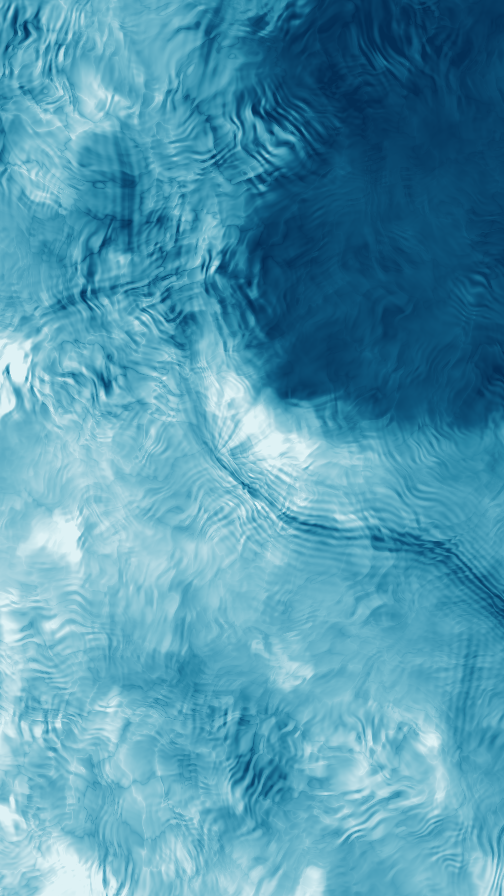
A Shadertoy shader for this texture:

```glsl
// Rippled blue water: pale shallows, a deep shadow at upper right, fine wavelets and dark folds.

float hash(vec2 p) {
    return fract(sin(dot(p, vec2(127.1, 311.7))) * 43758.5453);
}

float noise(vec2 p) {
    vec2 i = floor(p), f = fract(p);
    f = f * f * (3.0 - 2.0 * f);
    return mix(mix(hash(i), hash(i + vec2(1, 0)), f.x),
               mix(hash(i + vec2(0, 1)), hash(i + vec2(1, 1)), f.x), f.y);
}

float fbm(vec2 p) {
    float sum = 0.0, amp = 0.53;
    for (int i = 0; i < 4; i++) {
        sum += amp * noise(p);
        p = mat2(1.6, 1.2, -1.2, 1.6) * p + 7.3;
        amp *= 0.5;
    }
    return sum;
}

// Scattered wave packets, each with its own heading: xy = refraction, z = height
vec3 wavelets(vec2 p, float cells, float pitch) {
    vec2 uv = p * cells, home = floor(uv);
    vec3 sum = vec3(0.0);
    for (int y = -1; y <= 1; y++)
    for (int x = -1; x <= 1; x++) {
        vec2 id = home + vec2(x, y);
        float seed = hash(id + cells);
        vec2 r = uv - id - 0.2 - 0.6 * vec2(hash(id + 3.1), hash(id + 8.7));
        float heading = 2.2 + 2.6 * (noise(id * 0.6) - 0.5) + 2.2 * (seed - 0.5);
        vec2 dir = vec2(cos(heading), sin(heading));
        vec2 local = vec2(dot(r, dir), dot(r, vec2(-dir.y, dir.x)));
        local.x += (seed - 0.5) * 0.9 * local.y * local.y + 0.12 * (noise(r * 5.0 + seed * 30.0) - 0.5);
        float reach = exp(-dot(local * local, vec2(4.5, 5.5)));
        float strokes = noise(local * pitch * vec2(0.30, 0.065) + seed * 90.0) * 2.0 - 1.0;
        float train = sin(local.x * pitch + 7.0 * noise(local * 5.0 + seed * 50.0));
        train *= noise(local * vec2(6.0, 9.0) + seed * 70.0) * 1.4;
        float height = reach * mix(strokes * 1.2, train, 0.55 * hash(id + 5.5));
        sum += vec3(dir * height, height * (0.35 + seed));
    }
    return sum;
}

// Tapered dark crease from a to b, flanked by parallel ripples
float crease(vec2 p, vec2 a, vec2 b, float width) {
    vec2 axis = b - a;
    float h = dot(p - a, axis) / dot(axis, axis);
    float d = dot(p - a, normalize(vec2(-axis.y, axis.x)));
    float taper = smoothstep(-0.15, 0.3, h) * (1.0 - smoothstep(0.6, 1.15, h));
    return taper * (-1.6 * exp(-abs(d) / width)
                    + 0.45 * sin(d * 680.0 + h * 4.0) * exp(-abs(d) * 45.0));
}

vec3 waterColor(float tone) {
    vec3 ramp[7] = vec3[](
        vec3(0.03, 0.25, 0.40), vec3(0.06, 0.36, 0.51), vec3(0.16, 0.53, 0.65),
        vec3(0.31, 0.64, 0.74), vec3(0.47, 0.74, 0.81), vec3(0.68, 0.84, 0.88),
        vec3(0.87, 0.95, 0.96));
    tone = clamp(tone, -0.6, 6.0);
    int i = int(clamp(floor(tone), 0.0, 5.0));
    return mix(ramp[i], ramp[i + 1], tone - float(i));
}

void mainImage(out vec4 fragColor, in vec2 fragCoord) {
    vec2 p = fragCoord / iResolution.xy * vec2(0.5625, 1.0);
    vec2 drift = vec2(fbm(p * 6.0), fbm(p * 6.0 + 31.0)) - 0.5;

    // Wavelets bend the light beneath them
    vec3 broad = wavelets(p + 0.05 * drift, 8.0, 84.0);
    vec3 fine = wavelets(p + 0.05 * drift + 4.0, 13.0, 66.0);
    vec2 q = p + 0.10 * drift + 0.018 * broad.xy + 0.011 * fine.xy;

    // Broad light: pale lower left, bluer top, dim pool at the bottom centre
    float tone = 4.6 - 1.5 * smoothstep(0.5, 0.75, q.y) - 2.5 * q.x;
    vec2 pool = (q - vec2(0.27, 0.22)) * vec2(10.0, 6.5);
    tone -= 1.3 * exp(-dot(pool, pool));
    tone += 3.4 * (fbm(q * vec2(10.0, 8.0) + 12.0) - 0.5);
    tone += 1.7 * smoothstep(0.56, 0.74, fbm(q * vec2(15.0, 10.0) + 47.0));

    // Deep shadow with a ragged, gradual edge
    float deep = 1.0 - smoothstep(0.70, 1.14, length((q - vec2(0.5, 0.79)) / vec2(0.26, 0.30))
                                  + 0.5 * (fbm(q * 13.0 + 9.0) - 0.5));
    tone = mix(tone, 0.0 + 2.2 * (fbm(q * 8.0 + 5.0) - 0.47), deep);

    // Surface detail, calmer in the shadow and in patches
    float rough = mix(0.45, 1.25, smoothstep(0.3, 0.7, noise(p * 7.0 + 20.0)));
    rough *= mix(1.0, 0.45, deep) * mix(0.85, 1.25, smoothstep(0.45, 0.75, p.y));
    tone += rough * (1.5 * broad.z + 1.25 * fine.z);
    tone += 1.1 * (fbm(q * vec2(42.0, 62.0)) - 0.5) * (1.0 - 0.6 * deep);

    // Thin bright and dark filaments in the bent light
    float ridge = 1.0 - abs(2.0 * fbm(q * vec2(24.0, 17.0) + 70.0) - 1.0);
    float groove = 1.0 - abs(2.0 * fbm(q * vec2(19.0, 23.0) + 90.0) - 1.0);
    tone += rough * (0.8 * pow(ridge, 12.0) - 0.9 * pow(groove, 12.0));

    // Rays fanning up from the head of the main fold
    vec2 fan = p + 0.07 * drift + 0.006 * fine.xy - vec2(0.25, 0.49);
    float rayLength = length(fan);
    float rayAngle = atan(fan.y, fan.x) + 1.5 * rayLength;
    float rays = noise(vec2(rayAngle * 11.0, rayLength * 22.0)) - 0.45
               + 0.5 * (noise(vec2(rayAngle * 27.0, rayLength * 30.0)) - 0.5);
    tone += 2.4 * rays * exp(-rayLength * 9.0) * smoothstep(0.0, 0.04, fan.y + 0.5 * fan.x);

    // Main fold sweeping down to the right edge, widening into dark ripples
    vec2 c = p + 0.04 * drift + 0.005 * fine.xy;
    float s = c.y - 0.5 + 0.55 * (c.x - 0.247) + 0.026 * sin((c.x - 0.247) * 20.0);
    float along = smoothstep(0.21, 0.27, c.x);
    float spread = mix(0.007, 0.034, smoothstep(0.27, 0.55, c.x));
    tone -= along * 1.8 * exp(-abs(s + 0.4 * spread) / spread);
    tone -= along * 1.0 * exp(-abs(s) / 0.004);
    tone += along * 0.75 * sin(s * 680.0 + 6.0 * noise(c * 24.0)) * exp(-abs(s) / 0.03);

    // Lesser creases
    tone += crease(c, vec2(0.12, 0.88), vec2(0.155, 0.69), 0.006);
    tone += crease(c, vec2(0.21, 0.59), vec2(0.255, 0.49), 0.005);
    tone += crease(c, vec2(0.255, 1.0), vec2(0.215, 0.90), 0.006);
    tone += crease(c, vec2(0.53, 0.30), vec2(0.51, 0.15), 0.016);
    tone += crease(c, vec2(0.03, 0.65), vec2(0.19, 0.70), 0.005);

    fragColor = vec4(waterColor(tone), 1.0);
}
```
